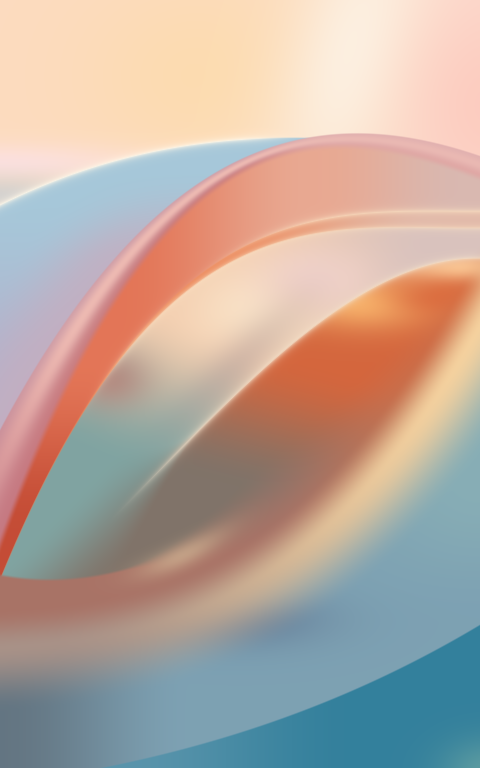
Write a Shadertoy shader that draws this background.

```glsl
// Soft translucent ribbons arching over a glowing orange bowl and blue folds.

#define ASPECT 1.6          // canvas height in widths
#define EDGE 0.0022         // half width of a crisp edge
#define RIM_WIDTH 0.006     // falloff of the light lines
#define CREAM vec3(0.98, 0.88, 0.76)
#define ORANGE vec3(0.83, 0.40, 0.24)
#define BROWN vec3(0.66, 0.45, 0.40)
#define TEAL vec3(0.50, 0.64, 0.63)
#define BLUE vec3(0.49, 0.63, 0.70)
#define DEEP_TEAL vec3(0.20, 0.50, 0.61)

// Cubic through the heights at x = 0, 1/3, 2/3 and 1
float curve(float x, vec4 h) {
    float t = 3.0 * x, a = t - 1.0, b = t - 2.0, c = t - 3.0;
    return dot(h, vec4(-a * b * c / 6.0, t * b * c / 2.0, -t * a * c / 2.0, t * a * b / 6.0));
}

// Approximate distance to a curve, positive below it
float below(vec2 p, vec4 h) {
    float y = curve(p.x, h);
    float slope = (curve(p.x + 0.005, h) - y) / 0.005;
    return (p.y - y) / sqrt(1.0 + slope * slope);
}

float cover(float d, float soft) {
    return smoothstep(-soft, soft, d);
}

float bell(float d, float width) {
    return exp(-d * d / (width * width));
}

// Blend in an elliptical pool of colour
void glow(inout vec3 col, vec2 p, vec3 tint, vec2 center, vec2 radius) {
    vec2 q = (p - center) / radius;
    col = mix(col, tint, exp(-dot(q, q)));
}

vec3 skyColor(vec2 p) {
    vec3 col = mix(vec3(0.99, 0.86, 0.75), vec3(0.99, 0.85, 0.80), smoothstep(0.6, 1.0, p.x));
    glow(col, p, vec3(0.99, 0.86, 0.69), vec2(0.42, 0.16), vec2(0.25, 0.2));
    glow(col, p, vec3(0.99, 0.94, 0.88), vec2(0.74 - 0.25 * (p.y - 0.1), 0.1), vec2(0.14, 0.35));
    glow(col, p, vec3(0.99, 0.80, 0.75), vec2(1.02, 0.22), vec2(0.16, 0.2));
    glow(col, p, vec3(0.99, 0.88, 0.87), vec2(0.0, 0.34), vec2(0.3, 0.04));
    glow(col, p, vec3(0.83, 0.82, 0.81), vec2(0.0, 0.41), vec2(0.2, 0.045));
    return col;
}

vec3 sailColor(vec2 p, float ribbon) {
    vec3 col = mix(vec3(0.65, 0.78, 0.85), vec3(0.70, 0.70, 0.80), smoothstep(0.4, 0.8, p.y));
    return mix(col, vec3(0.77, 0.68, 0.75), 0.8 * smoothstep(-0.15, 0.0, ribbon) * smoothstep(0.35, 0.55, p.y));
}

vec3 ribbonColor(vec2 p, float outer, float inner) {
    float across = outer / max(outer - inner, 0.001);
    vec3 col = mix(vec3(0.80, 0.61, 0.65), vec3(0.79, 0.49, 0.50), smoothstep(0.1, 1.0, across));
    col = mix(col, vec3(0.95, 0.75, 0.71), 0.85 * bell(across - 0.4, 0.28));
    col = mix(col, vec3(0.91, 0.72, 0.70), 0.7 * smoothstep(0.45, 0.7, p.x));
    return mix(col, vec3(0.76, 0.46, 0.51), 0.6 * smoothstep(0.65, 1.1, p.y));
}

vec3 innerColor(vec2 p) {
    vec3 col = mix(vec3(0.89, 0.46, 0.34), vec3(0.91, 0.66, 0.57), smoothstep(0.25, 0.65, p.x));
    col = mix(col, vec3(0.85, 0.72, 0.69), smoothstep(0.65, 0.97, p.x));
    return mix(col, vec3(0.77, 0.30, 0.21), smoothstep(0.75, 1.1, p.y));
}

vec3 veilColor(vec2 p, float fold) {
    vec3 col = mix(vec3(0.95, 0.80, 0.68), vec3(0.85, 0.76, 0.74), smoothstep(0.5, 0.9, p.x));
    glow(col, p, vec3(0.98, 0.89, 0.78), vec2(0.54, 0.65), vec2(0.14, 0.1));
    glow(col, p, vec3(0.94, 0.82, 0.79), vec2(0.66, 0.58), vec2(0.12, 0.07));
    col = mix(col, vec3(0.76, 0.66, 0.62), 0.7 * bell(fold + 0.04, 0.05) * smoothstep(0.75, 0.45, p.x));
    float depth = smoothstep(0.62, 1.0, p.y - 0.45 * (p.x - 0.3));
    col = mix(col, TEAL, depth);
    glow(col, p, vec3(0.70, 0.55, 0.51), vec2(0.23, 0.79), vec2(0.08, 0.06));
    return col;
}

vec3 bowlColor(vec2 p) {
    vec3 col = mix(ORANGE, vec3(0.50, 0.45, 0.41), smoothstep(0.72, 1.02, p.y - 0.25 * (p.x - 0.5)));
    glow(col, p, vec3(0.97, 0.70, 0.42), vec2(0.76, 0.63), vec2(0.14, 0.055));
    glow(col, p, vec3(0.98, 0.78, 0.58), vec2(0.96, 0.56), vec2(0.14, 0.035));
    glow(col, p, vec3(0.86, 0.43, 0.25), vec2(0.94, 0.62), vec2(0.12, 0.04));
    return col;
}

void mainImage(out vec4 fragColor, in vec2 fragCoord) {
    vec2 uv = fragCoord / iResolution.xy;
    vec2 p = vec2(uv.x, (1.0 - uv.y) * ASPECT);

    // Fold lines, from the top down
    float crest = below(p, vec4(0.427, 0.313, 0.288, 0.329));
    float outer = below(p, vec4(0.896, 0.444, 0.283, 0.325));
    float inner = below(p, vec4(1.135, 0.500, 0.308, 0.371));
    float seam = below(p, vec4(1.208, 0.646, 0.458, 0.440));
    float veil = below(p, vec4(1.208, 0.656, 0.485, 0.475));
    float fold = below(p, vec4(1.300, 0.979, 0.671, 0.538));
    float lip = below(p, vec4(1.198, 1.163, 0.958, 0.625));
    float ridge = below(p, vec4(1.354, 1.302, 1.115, 0.688));
    float base = below(p, vec4(1.635, 1.573, 1.467, 1.302));

    // Sky, sail and arching ribbon
    vec3 col = mix(skyColor(p), sailColor(p, outer), cover(crest, EDGE));
    col = mix(col, vec3(1.0, 0.97, 0.91), 0.85 * exp(-abs(crest) / RIM_WIDTH) * smoothstep(0.65, 0.5, p.x));
    col = mix(col, ribbonColor(p, outer, inner), cover(outer, EDGE));
    col = mix(col, innerColor(p), cover(inner, 0.008));

    // Orange seam and cream veil
    vec3 seamColor = mix(vec3(0.92, 0.51, 0.33), vec3(0.88, 0.72, 0.66), smoothstep(0.45, 0.9, p.x));
    col = mix(col, seamColor, cover(seam, EDGE));
    col = mix(col, CREAM, 0.7 * exp(-abs(seam) / RIM_WIDTH) * smoothstep(0.35, 0.7, p.x));
    col = mix(col, veilColor(p, fold), cover(veil, EDGE));
    col = mix(col, CREAM, 0.6 * exp(-abs(veil) / RIM_WIDTH) * smoothstep(0.15, 0.3, p.x));

    // Bowl, with its fold dissolving to the left
    float crisp = smoothstep(0.22, 0.42, p.x);
    col = mix(col, bowlColor(p), cover(fold, mix(0.09, EDGE, crisp)));
    col = mix(col, vec3(0.95, 0.87, 0.78), 0.8 * crisp * exp(-abs(fold) / RIM_WIDTH));

    // Rim of the bowl and its pale ridge
    vec3 rimColor = mix(BROWN, vec3(0.76, 0.46, 0.33), smoothstep(0.55, 0.9, p.x));
    col = mix(col, rimColor, cover(lip, mix(0.004, 0.08, smoothstep(0.25, 0.6, p.x))));
    col = mix(col, vec3(0.80, 0.68, 0.56), 0.75 * bell(lip - 0.012, 0.025) * bell(p.x - 0.38, 0.09));
    vec3 ridgeColor = mix(vec3(0.66, 0.57, 0.53), vec3(0.96, 0.82, 0.62), smoothstep(0.1, 1.0, p.x));
    col = mix(col, ridgeColor, smoothstep(-0.085, 0.0, ridge));

    // Blue slope and deep teal base
    vec3 slope = mix(vec3(0.39, 0.46, 0.51), BLUE, smoothstep(0.0, 0.4, p.x));
    glow(slope, p, vec3(0.41, 0.51, 0.61), vec2(0.5, 1.29), vec2(0.18, 0.06));
    slope = mix(slope, vec3(0.53, 0.68, 0.71), smoothstep(0.6, 1.0, p.x) * smoothstep(1.3, 1.0, p.y));
    col = mix(col, slope, smoothstep(-0.01, 0.13, ridge));
    vec3 deep = mix(vec3(0.35, 0.58, 0.67), DEEP_TEAL, smoothstep(0.25, 0.75, p.x));
    glow(deep, p, vec3(0.36, 0.61, 0.63), vec2(1.02, 1.61), vec2(0.1, 0.07));
    col = mix(col, deep, cover(base, EDGE));

    fragColor = vec4(col, 1.0);
}
```
